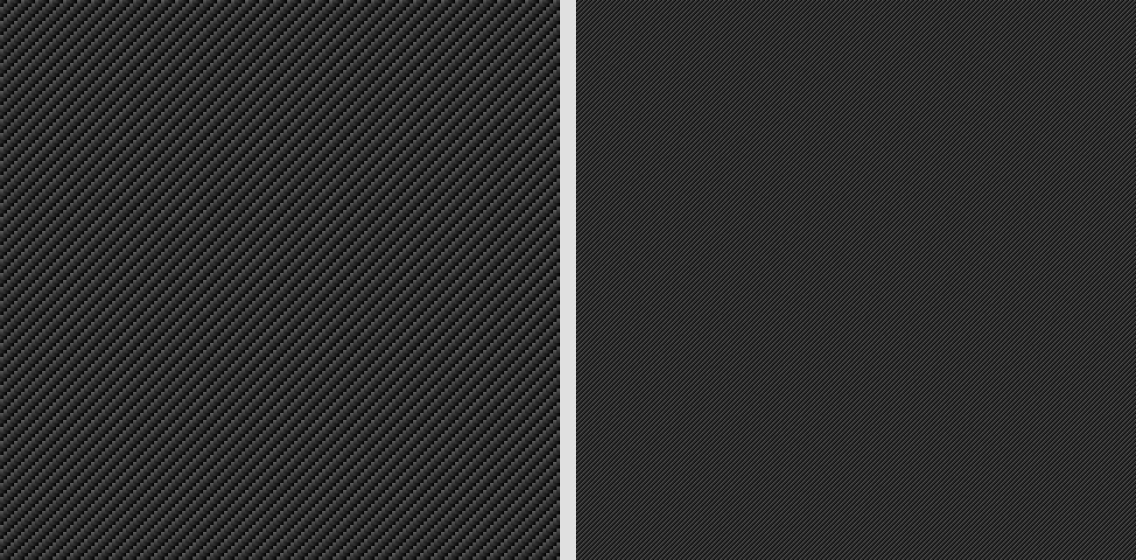
Left, the tile; right, the same tile 3 across and 3 down.
Write a WebGL 2 fragment shader that draws this texture.

```glsl
#version 300 es
precision highp float;
// Carbon fibre cloth in a two-over-two twill climbing to the right.
// Each cell shows either an upright tow, lit at its top, or a darker level tow;
// supersampling smooths the weave, and whole repeats make it tile.

uniform vec2 u_resolution;
out vec4 fragColor;

const vec2 REPEATS = vec2(40.0, 40.0);  // weave repeats across and down
const float TOWS = 4.0;                 // tows in each repeat
const vec3 WARP_TOP = vec3(0.365);
const vec3 WARP_BOTTOM = vec3(0.14);
const vec3 WEFT_LEFT = vec3(0.195);
const vec3 WEFT_RIGHT = vec3(0.0);
const float EDGE_SHADE = 0.12;          // darkening along the tow sides
const float EDGE_WIDTH = 0.18;          // as a share of the tow width
const float VARIATION = 0.05;           // brightness change between tows
const int SAMPLES = 4;                  // samples per pixel along each axis

float hash(vec2 p) {
    return fract(sin(dot(p, vec2(12.9898, 78.233))) * 43758.5453);
}

// Darkens both sides of a tow; t runs from 0 to 1 across it.
float sideShade(float t) {
    float inset = min(t, 1.0 - t);
    return 1.0 - EDGE_SHADE * (1.0 - smoothstep(0.0, EDGE_WIDTH, inset));
}

vec3 weave(vec2 uv) {
    vec2 grid = REPEATS * TOWS;
    vec2 p = uv * grid;
    vec2 cell = floor(p);
    vec2 local = p - cell;
    float phase = mod(cell.y - cell.x, TOWS);
    vec3 color;
    vec2 start;  // first cell of the visible tow segment

    if (phase < 1.5) {
        // Upright segment, two cells tall
        float along = (phase + local.y) * 0.5;
        start = cell - vec2(0.0, phase);
        color = mix(WARP_BOTTOM, WARP_TOP, along) * sideShade(local.x);
    } else {
        // Level segment, two cells wide
        float along = (3.0 - phase + local.x) * 0.5;
        start = cell - vec2(3.0 - phase, 0.0);
        color = mix(WEFT_LEFT, WEFT_RIGHT, along) * sideShade(local.y);
    }

    // The wrapped cell number keeps the variation seamless
    float tone = hash(mod(start, grid)) * 2.0 - 1.0;
    return color * (1.0 + VARIATION * tone);
}

void main() {
    vec3 sum = vec3(0.0);
    for (int j = 0; j < SAMPLES; j++) {
        for (int i = 0; i < SAMPLES; i++) {
            vec2 offset = (vec2(i, j) + 0.5) / float(SAMPLES) - 0.5;
            sum += weave((gl_FragCoord.xy + offset) / u_resolution);
        }
    }
    fragColor = vec4(sum / float(SAMPLES * SAMPLES), 1.0);
}
```
